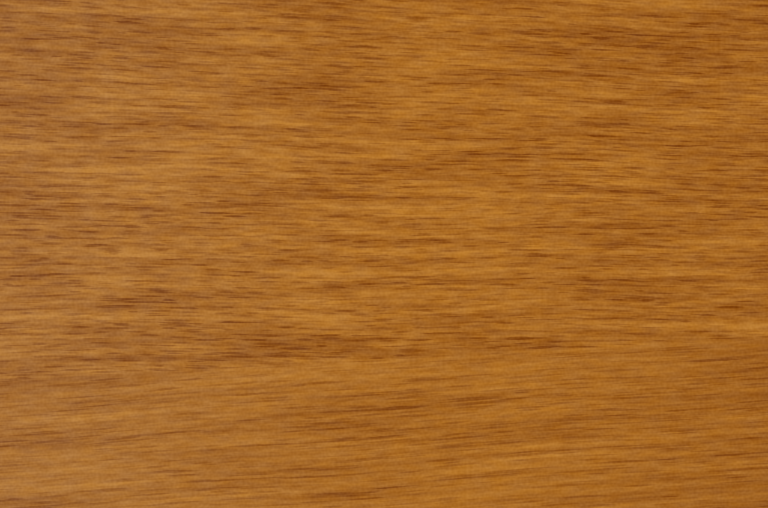
Give the GLSL for this texture, as a WebGL 2 fragment shader.

```glsl
#version 300 es
precision highp float;

#define DARK_WOOD vec3(0.495, 0.258, 0.066)
#define LIGHT_WOOD vec3(0.722, 0.474, 0.180)
#define HAZE_TINT vec3(-0.004, 0.018, 0.060)
#define BASE_TONE 0.79
#define BAND_DEPTH 0.24
#define STREAK_DEPTH 0.38
#define FIBRE_DEPTH 0.30
#define PORE_DEPTH 0.36
#define PORE_LAYERS 4
#define SEAM_HEIGHT 0.250
#define SEAM_SLOPE 0.056

uniform vec2 u_resolution;
out vec4 fragColor;

vec2 hash2(vec2 p) {
    vec3 q = fract(p.xyx * vec3(0.1031, 0.1030, 0.0973));
    q += dot(q, q.yzx + 33.33);
    return fract((q.xx + q.yz) * q.zy);
}

float cornerSlope(vec2 cell, vec2 offset) {
    float angle = 6.28318 * hash2(cell).x;
    return dot(vec2(cos(angle), sin(angle)), offset);
}

float gradientNoise(vec2 p) {
    vec2 i = floor(p), f = fract(p);
    vec2 u = f * f * f * (f * (f * 6.0 - 15.0) + 10.0);
    vec2 e = vec2(1.0, 0.0);
    float low = mix(cornerSlope(i, f), cornerSlope(i + e.xy, f - e.xy), u.x);
    float high = mix(cornerSlope(i + e.yx, f - e.yx), cornerSlope(i + e.xx, f - e.xx), u.x);
    return mix(low, high, u.y);
}

// Short tapered pores, one per cell, in rows shifted at random
float poreLayer(vec2 p, vec2 cellSize, float seed) {
    vec2 q = p / cellSize;
    float row = floor(q.y);
    q.x += 17.0 * hash2(vec2(row + 200.0, seed)).x;
    vec2 cell = vec2(floor(q.x), row + 200.0);
    vec2 shape = hash2(cell + seed * 7.3);
    vec2 place = hash2(cell + seed * 13.7 + 41.0);
    vec2 halfSize = vec2(mix(0.18, 0.49, shape.x), mix(0.17, 0.27, shape.y));
    vec2 d = fract(q) - mix(halfSize, 1.0 - halfSize, place);
    d = abs(d) / halfSize;
    float body = 1.0 - smoothstep(0.0, 1.0, d.x * d.x + d.y * d.y);
    return body * smoothstep(0.1, 0.9, hash2(cell + seed * 3.1 + 90.0).y);
}

float pores(vec2 p, float stretch) {
    float total = 0.0;
    for (int i = 0; i < PORE_LAYERS; i++) {
        float k = float(i);
        vec2 cellSize = vec2(0.064 * stretch, 0.0108) * (1.0 + vec2(0.3, 0.09) * k);
        vec2 shift = vec2(0.37, 0.0043) * k;
        total += poreLayer(p + shift, cellSize, k + 1.0);
    }
    return min(total, 1.3);
}

// Tone of one board, 0 dark to 1 light, along its grain direction
float boardTone(vec2 p, float stretch, float seed) {
    float wave = 0.010 * gradientNoise(p * vec2(2.2, 3.0) + seed);
    vec2 g = vec2(p.x + seed, p.y + wave);
    float arch = 0.09 * gradientNoise(p * vec2(1.6, 2.3) + seed + 5.0);
    float band = gradientNoise(vec2(g.x * 1.3, (g.y + arch) * 11.0 + 40.0));
    float streak = gradientNoise(vec2(g.x * 3.2 / stretch, g.y * 44.0 + 70.0));
    streak += 0.9 * gradientNoise(vec2(g.x * 7.0 / stretch, g.y * 95.0 + 110.0));
    float fibre = gradientNoise(vec2(g.x * 30.0, g.y * 180.0 + 150.0));
    float density = clamp(0.85 - 0.5 * band - 0.35 * streak, 0.45, 1.15);
    return BASE_TONE + BAND_DEPTH * band + STREAK_DEPTH * streak + FIBRE_DEPTH * fibre
        - PORE_DEPTH * density * pores(g, stretch);
}

void main() {
    vec2 p = gl_FragCoord.xy / u_resolution.y;
    float across = gl_FragCoord.x / u_resolution.x;

    // Upper board dips to the right near its top; lower board climbs
    float dip = 0.055 * smoothstep(0.35, 1.0, p.y) - 0.005;
    float upper = boardTone(vec2(p.x, p.y + dip * p.x), 1.0, 3.0);
    float lower = boardTone(vec2(p.x, p.y - 0.068 * p.x), 1.8, 11.0);
    lower = mix(0.74, lower, 0.8) + 0.02;

    // Butt joint between the boards
    float seam = p.y - SEAM_HEIGHT - SEAM_SLOPE * p.x;
    float tone = mix(lower, upper, smoothstep(-0.003, 0.003, seam));

    // Uneven light: dimmer corners and a dull sheen from the left
    vec2 corner = vec2(across, p.y) - vec2(0.38, 0.46);
    tone -= 0.34 * dot(corner, corner);
    vec3 colour = mix(DARK_WOOD, LIGHT_WOOD, clamp(tone, 0.0, 1.08));
    float haze = 1.0 - smoothstep(0.0, 0.6, across);
    haze += 0.7 * gradientNoise(p * vec2(26.0, 80.0) + 30.0);
    colour += HAZE_TINT * haze;

    // Fine surface speckle
    colour += 0.035 * gradientNoise(p * 170.0 + 9.0);
    fragColor = vec4(clamp(colour, 0.0, 1.0), 1.0);
}
```
